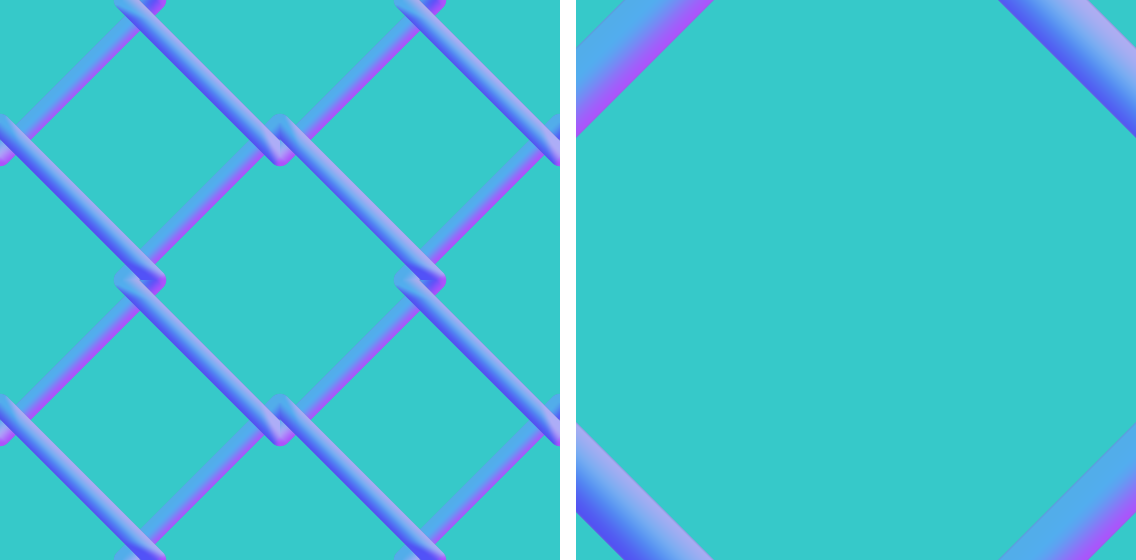
Left, the full canvas; right, a detail of the centre.
A Shadertoy shader for this texture map:

```glsl
// Seamless chain-link mesh: interlocked diamond wire rings shaded by surface direction.

const float REPEATS = 2.0;         // rings across and down
const float RING_SIZE = 0.556;     // ring centre to corner, in cells
const float WIRE_RADIUS = 0.038;   // in cells
const float BEND_LENGTH = 0.075;   // reach of the hook at each corner
const float BEND_TILT = 1.0;       // how far the hook leans over
const float TWIST = 0.13;          // shading change from wire to wire
const float RIM_WIDTH = 0.07;      // fraction of the radius
const float RIM_STRENGTH = 0.4;
const vec3 BACKGROUND = vec3(0.21, 0.79, 0.79);
const vec3 RIM_COLOR = vec3(0.45, 0.48, 0.78);
const vec2 TONE_RANGE = vec2(0.32, 0.68);

struct Wire {
    vec3 color;
    float height;
    float coverage;
};

float hash(vec2 p) {
    return fract(sin(dot(p, vec2(127.1, 311.7))) * 437.58);
}

// Soft ramp that saturates early on the lit side
float tone(float slope) {
    return mix(TONE_RANGE.x, TONE_RANGE.y, smoothstep(-1.1, 0.4, slope));
}

vec3 slopeColor(vec2 slope) {
    float blue = 0.95 - 0.022 * clamp(slope.y - slope.x, -1.5, 1.5);
    return vec3(1.0 - tone(-slope.x), tone(slope.y), blue);
}

// Offset from the nearest point on the diamond outline
vec2 diamondOffset(vec2 p) {
    vec2 a = abs(p);
    float along = clamp(0.5 + 0.5 * (a.y - a.x) / RING_SIZE, 0.0, 1.0);
    return (a - RING_SIZE * vec2(1.0 - along, along)) * sign(p);
}

Wire ringWire(vec2 p, vec2 ringId, float pixel) {
    vec2 a = abs(p);
    vec2 side = sign(p);
    vec2 offset = diamondOffset(p);
    float dist = length(offset);
    float cornerDist = min(a.x, a.y);
    float bend = 1.0 - smoothstep(0.0, BEND_LENGTH, cornerDist);

    // Each hook descends from the raised side to the lowered one
    vec2 descent = a.x > a.y ? vec2(0.0, -side.x) : vec2(-side.y, 0.0);
    vec2 slope = offset / WIRE_RADIUS * sqrt(2.0);
    slope += BEND_TILT * bend * descent;

    // Small wrapped variation for each straight wire
    float variation = hash(mod(ringId, REPEATS) + 0.25 * side) - 0.5;
    slope += 2.0 * TWIST * variation * (1.0 - bend) * side;

    float rim = smoothstep(1.0 - RIM_WIDTH, 1.0, dist / WIRE_RADIUS);
    Wire wire;
    wire.color = mix(slopeColor(slope), RIM_COLOR, RIM_STRENGTH * rim);
    wire.height = side.x * side.y * smoothstep(0.0, BEND_LENGTH, cornerDist);
    wire.coverage = 1.0 - smoothstep(-0.5 * pixel, 0.5 * pixel, dist - WIRE_RADIUS);
    return wire;
}

void mainImage(out vec4 fragColor, in vec2 fragCoord) {
    vec2 grid = fragCoord / iResolution.xy * REPEATS;
    float pixel = REPEATS / min(iResolution.x, iResolution.y);
    vec2 cell = floor(grid);

    // Keep the two highest wires from the four rings around the cell
    Wire upper = Wire(BACKGROUND, -2.0, 0.0);
    Wire lower = upper;
    for (int y = 0; y < 2; y++) {
        for (int x = 0; x < 2; x++) {
            vec2 ringId = cell + vec2(x, y);
            Wire wire = ringWire(grid - ringId, ringId, pixel);
            if (wire.coverage <= 0.0) continue;
            if (wire.height > upper.height) {
                lower = upper;
                upper = wire;
            } else if (wire.height > lower.height) {
                lower = wire;
            }
        }
    }

    vec3 color = mix(BACKGROUND, lower.color, lower.coverage);
    color = mix(color, upper.color, upper.coverage);
    fragColor = vec4(color, 1.0);
}
```
